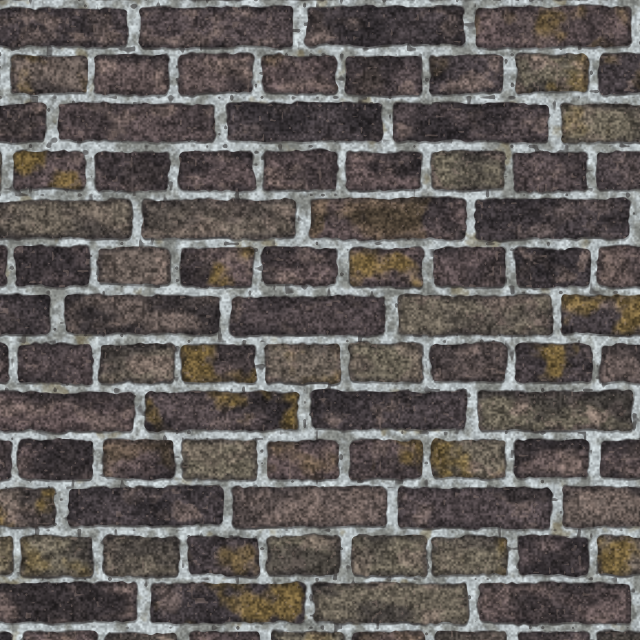
Give the GLSL for this texture, as a Shadertoy shader.

```glsl
const float ROW_PITCH = 0.0751;
const float TOP_GAP = 0.004;
const float LONG_PITCH = 0.2626;
const float LONG_START_A = 0.208;
const float LONG_START_B = 0.080;
const float SHORT_START = 0.007;
const float ROW_DRIFT = 0.0018;
const vec2 LONG_HALF = vec2(0.1220, 0.0303);
const vec2 SHORT_HALF = vec2(0.0578, 0.0298);
const float CORNER = 0.007;
const float JITTER = 0.0030;
const float TILT = 0.016;
const vec2 SHADOW_OFFSET = vec2(-0.0008, 0.0042);

const vec3 BRICK_DARK = vec3(0.270, 0.245, 0.255);
const vec3 BRICK_PLUM = vec3(0.365, 0.315, 0.315);
const vec3 BRICK_OLIVE = vec3(0.415, 0.390, 0.340);
const vec3 WORN = vec3(0.500, 0.435, 0.405);
const vec3 SOOT = vec3(0.150, 0.140, 0.150);
const vec3 OCHRE = vec3(0.470, 0.390, 0.215);
const vec3 MORTAR_DARK = vec3(0.520, 0.530, 0.515);
const vec3 MORTAR_LIGHT = vec3(0.725, 0.755, 0.765);
const vec3 CREVICE = vec3(0.180, 0.165, 0.165);

float hash(vec2 p) {
    vec3 q = fract(vec3(p.xyx) * 0.1031);
    q += dot(q, q.yzx + 33.33);
    return fract((q.x + q.y) * q.z);
}

float noise(vec2 p) {
    vec2 i = floor(p), f = fract(p);
    f = f * f * (3.0 - 2.0 * f);
    return mix(mix(hash(i), hash(i + vec2(1, 0)), f.x),
               mix(hash(i + vec2(0, 1)), hash(i + vec2(1, 1)), f.x), f.y);
}

float fbm(vec2 p) {
    float sum = 0.0, amplitude = 0.533;
    for (int i = 0; i < 4; i++) {
        sum += amplitude * noise(p);
        p = mat2(1.6, 1.2, -1.2, 1.6) * p + 17.3;
        amplitude *= 0.5;
    }
    return sum;
}

// Signed distance to the brick of this cell; also gives its id and local position
float brickDistance(vec2 p, out vec2 id, out vec2 local) {
    float rowPos = (1.0 - TOP_GAP - p.y) / ROW_PITCH;
    float row = floor(rowPos);
    bool isLong = mod(row, 2.0) < 0.5;
    float pitch = isLong ? LONG_PITCH : 0.5 * LONG_PITCH;
    float start = isLong ? (mod(row, 4.0) < 0.5 ? LONG_START_A : LONG_START_B) : SHORT_START;
    float column = (p.x - start - ROW_DRIFT * row * (1.0 - p.x)) / pitch;
    id = vec2(floor(column), row) + 20.0;

    local = vec2((fract(column) - 0.5) * pitch, (0.5 - fract(rowPos)) * ROW_PITCH);
    local += JITTER * (vec2(hash(id), 0.5 * hash(id + 31.0) + 0.25) - 0.5) * 2.0;
    local.y += local.x * TILT * (hash(id + 57.0) - 0.5);
    vec2 halfSize = isLong ? LONG_HALF : SHORT_HALF;
    halfSize += JITTER * (vec2(hash(id + 71.0), hash(id + 83.0)) - 0.5) * vec2(1.2, 0.6);

    // Chipped, wavy outline
    float wobble = 0.0052 * (noise(p * 32.0 + id * 3.7) - 0.5)
                 + 0.0034 * (noise(p * 110.0) - 0.5);
    vec2 q = abs(local) - halfSize + CORNER;
    return length(max(q, 0.0)) + min(max(q.x, q.y), 0.0) - CORNER + wobble;
}

vec3 brickColor(vec2 p, vec2 id, vec2 local, float d, float grain) {
    float kind = hash(id + 5.0);
    vec3 color = mix(BRICK_DARK, BRICK_PLUM, smoothstep(0.05, 0.55, kind));
    color = mix(color, BRICK_OLIVE, smoothstep(0.55, 0.85, kind));
    vec2 seed = id * 7.31;

    // Rubbed patches, soot and ochre growth
    float worn = smoothstep(0.50, 0.68, fbm(p * vec2(26.0, 34.0) + seed));
    color = mix(color, WORN, worn * mix(0.2, 0.75, hash(id + 11.0)));
    float soot = smoothstep(0.44, 0.66, fbm(p * vec2(13.0, 22.0) - seed) + local.y * 1.5);
    color = mix(color, SOOT, soot * mix(0.35, 0.8, hash(id + 23.0)));
    float ochre = smoothstep(0.48, 0.68, fbm(p * 18.0 + seed.yx));
    color = mix(color, OCHRE, ochre * 0.75 * smoothstep(0.55, 0.9, hash(id + 41.0)));

    // Dark crust along the rim, then coarse grain
    float rim = smoothstep(-0.010, 0.0, d + 0.008 * (noise(p * 70.0) - 0.5));
    color = mix(color, SOOT, 0.5 * rim);
    color *= 1.0 + 1.05 * (grain - 0.5);
    float speck = smoothstep(0.80, 0.95, noise(p * 170.0 + 9.0));
    return mix(color, WORN * 1.1, 0.4 * speck);
}

vec3 mortarColor(vec2 p, float d, float above, float grain) {
    vec3 color = mix(MORTAR_DARK, MORTAR_LIGHT, smoothstep(0.28, 0.62, fbm(p * 48.0)));
    color *= 1.0 + 0.5 * (grain - 0.5);
    color = mix(color, OCHRE, 0.35 * smoothstep(0.68, 0.82, fbm(p * 24.0 + 40.0)));
    float pit = smoothstep(0.20, 0.08, noise(p * 105.0 + 60.0));
    color = mix(color, CREVICE, 0.55 * pit);

    // Broken crevice around each brick and shadow beneath it
    float contact = smoothstep(0.0035, 0.0, d) * smoothstep(0.25, 0.7, noise(p * 60.0));
    float shadow = smoothstep(0.001, -0.003, above) * mix(0.35, 0.85, noise(p * 40.0 + 80.0));
    return mix(color, CREVICE, max(0.7 * contact, shadow));
}

void mainImage(out vec4 fragColor, in vec2 fragCoord) {
    vec2 p = fragCoord / iResolution.y;
    float pixel = 1.0 / iResolution.y;
    vec2 id, local, unusedId, unusedLocal;
    float above = brickDistance(p + SHADOW_OFFSET, unusedId, unusedLocal);
    float d = brickDistance(p, id, local);
    float grain = 0.6 * noise(p * 290.0) + 0.4 * noise(p * 140.0 + 5.0);

    vec3 brick = brickColor(p, id, local, d, grain);
    vec3 mortar = mortarColor(p, d, above, grain);
    float cover = smoothstep(0.8 * pixel, -0.8 * pixel, d);
    fragColor = vec4(clamp(mix(mortar, brick, cover), 0.0, 1.0), 1.0);
}
```
